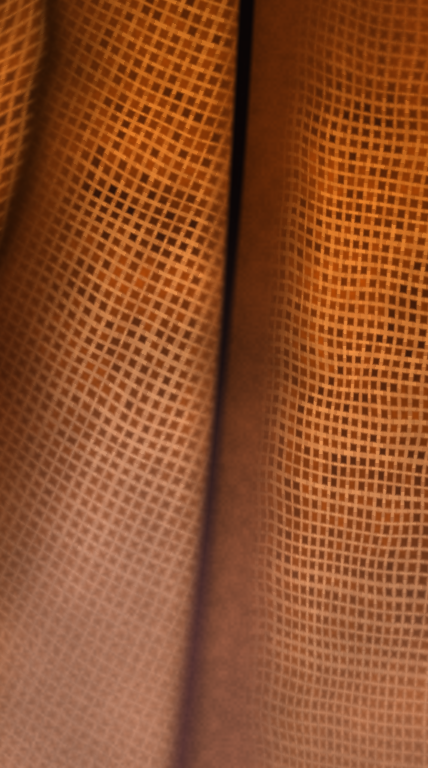
This texture is drawn by a WebGL 2 fragment shader. Its source:

```glsl
#version 300 es
precision highp float;
// Two soft folds of open-weave burlap, lit warm, with a dark crease between them.

#define THREADS 31.0      // threads per canvas width
#define THREAD_HALF 0.20  // half thickness of a thread, in cells
#define WOBBLE 0.013      // how far threads stray
#define GRAIN 0.05        // fibre brightness noise
#define MOTTLE 0.20       // broad brightness noise
#define CREASE_HALF 0.018 // half width of the crease

uniform vec2 u_resolution;
out vec4 outColor;

float hash(vec2 p) {
  vec3 q = fract(vec3(p.xyx) * 0.1031);
  q += dot(q, q.yzx + 33.33);
  return fract((q.x + q.y) * q.z);
}

float noise(vec2 p) {
  vec2 i = floor(p), f = fract(p);
  f = f * f * (3.0 - 2.0 * f);
  return mix(mix(hash(i), hash(i + vec2(1, 0)), f.x),
             mix(hash(i + vec2(0, 1)), hash(i + vec2(1, 1)), f.x), f.y);
}

float bump(float x, float center, float width) {
  float d = (x - center) / width;
  return exp(-d * d);
}

// Open weave in cell space: x = thread cover, y = raised light, z = hole tint
vec3 weave(vec2 g, float blur) {
  vec2 id = floor(g);
  vec2 away = abs(fract(g) - 0.5);
  vec2 vary = vec2(hash(vec2(id.x, 7.0)), hash(vec2(id.y, 19.0)));
  vec2 halfWidth = THREAD_HALF + 0.12 * (vary - 0.5);
  float soft = mix(0.14, 0.30, blur);
  vec2 line = 1.0 - smoothstep(halfWidth - soft, halfWidth + soft, away);
  float over = mix(line.x, line.y, mod(id.x + id.y, 2.0));
  float cover = max(line.x, line.y);
  vec2 shine = line * (0.3 + 0.45 * vary.yx) * vec2(0.8, 1.0);
  float light = max(shine.x, shine.y) + 0.35 * over * (hash(id + 5.0) + 0.3);
  float tint = 0.55 * hash(floor(g + 0.5) + 41.0) + 0.6 * noise(g * 0.22 + 3.0);
  float keep = 1.0 - 0.78 * blur;
  return vec3(mix(0.64, cover, keep), mix(0.42, light, keep), mix(0.6, tint, keep));
}

vec3 clothColor(vec3 w, float pale) {
  vec3 hole = mix(vec3(0.15, 0.06, 0.03), vec3(0.62, 0.25, 0.02), w.z);
  hole = mix(hole, vec3(0.55, 0.33, 0.23), pale * pale * 0.9);
  vec3 shaded = mix(vec3(0.60, 0.26, 0.03), vec3(0.70, 0.48, 0.38), pale);
  vec3 lit = mix(vec3(0.86, 0.47, 0.14), vec3(0.82, 0.63, 0.54), pale);
  return mix(hole, mix(shaded, lit, clamp(w.y, 0.0, 1.0)), w.x);
}

vec3 leftFold(vec2 p, float t, float gap) {
  // Slanted threads: one set sweeps down to the right, one leans along the fold
  vec2 g = vec2(gap - 0.36 * p.y, p.y - 0.80 * p.x + 0.45 * p.x * p.x) * THREADS;
  float blur = smoothstep(0.42, 0.88, t);
  blur = max(blur, 0.8 * (1.0 - smoothstep(0.0, 0.24, p.x)));
  blur = max(blur, 0.9 - 0.9 * smoothstep(0.0, 0.06 + 0.12 * t, gap));
  float pale = smoothstep(0.08, 0.82, t) * (0.6 + 0.4 * smoothstep(0.0, 0.25, p.x + 0.3 * t - 0.1));
  pale *= 1.0 - 0.35 * bump(gap, 0.0, 0.10) * (1.0 - t);
  vec3 col = clothColor(weave(g, blur), pale);

  // Smooth shaded flank at the upper left, then the valley beside the outer roll
  float flank = (1.0 - smoothstep(0.12, 0.40, p.x + 0.40 * t)) * (1.0 - smoothstep(0.25, 0.55, t));
  col = mix(col, vec3(0.36, 0.15, 0.03), 0.88 * flank);
  float valley = 0.115 - 0.10 * t - 0.85 * t * t;
  float roll = 1.0 - smoothstep(-0.02, 0.01, p.x - valley);
  vec2 rollGrid = vec2(p.x + 0.2 * p.y, p.y + 0.5 * p.x) * THREADS;
  col = mix(col, clothColor(weave(rollGrid, 0.4), 0.08), roll);
  col *= 1.0 - 0.45 * bump(p.x, valley + 0.005, 0.035);

  // Left rim turns from the light; its shade is warm brown
  float rim = (1.0 - smoothstep(-0.02, 0.27, p.x)) * bump(t, 0.50, 0.24);
  col *= 1.0 - rim * vec3(0.46, 0.56, 0.66);
  col *= 1.0 - 0.12 * bump(t, 0.0, 0.16);
  return col * mix(vec3(0.78, 0.72, 0.66), vec3(1.0), smoothstep(0.0, 0.08, gap));
}

vec3 rightFold(vec2 p, float t, float gap) {
  // Upright threads lean left as they descend and crowd near the fold's turn
  float side = p.x - (0.735 - 0.20 * t + 0.07 * t * t);
  float across = side - 0.07 * exp(-max(side, -0.1) * 9.0);
  across += 0.10 * p.y * smoothstep(0.0, 0.4, side) - 0.05 * p.y;
  float down = p.y - 0.12 * side + 0.035 * exp(-max(side, 0.0) * 12.0);
  float blur = max(0.85 * smoothstep(0.6, 1.05, t), 0.7 * (1.0 - smoothstep(0.0, 0.24, t)));
  float pale = smoothstep(0.15, 1.0, t) * 0.8;
  vec3 col = clothColor(weave(vec2(across, down * 1.1) * THREADS, blur), pale);
  col *= 1.0 - vec3(0.22, 0.28, 0.30) * (1.0 - smoothstep(0.0, 0.28, t));

  // Out-of-focus flank between the crease and the visible weave
  vec3 flank = mix(vec3(0.35, 0.14, 0.025), vec3(0.53, 0.32, 0.24), smoothstep(0.2, 1.0, t));
  flank *= 0.94 + 0.12 * noise(p * 42.0);
  col = mix(flank, col, smoothstep(-0.06, 0.09, side));
  return col * mix(0.78, 1.0, smoothstep(0.0, 0.08, -gap));
}

void main() {
  vec2 uv = gl_FragCoord.xy / u_resolution;
  float t = 1.0 - uv.y;
  vec2 p = vec2(uv.x, t * u_resolution.y / u_resolution.x);
  float gap = 0.577 - 0.09 * t - 0.065 * t * t - p.x;

  // Stray the threads a little so the grid looks hand woven
  vec2 stray = vec2(noise(p * 9.0), noise(p * 9.0 + 31.0)) - 0.5;
  vec2 q = p + WOBBLE * stray;
  float edge = 0.008 + 0.024 * t * t;
  vec3 col = mix(rightFold(q, t, gap), leftFold(q, t, gap), smoothstep(-edge, edge, gap));

  // Crease: nearly black above, hazy plum below
  vec3 creaseColor = mix(vec3(0.04, 0.02, 0.02), vec3(0.33, 0.19, 0.19), smoothstep(0.2, 1.0, t));
  float halfWidth = CREASE_HALF * (1.0 - 0.35 * bump(t, 0.5, 0.25));
  float crease = 1.0 - smoothstep(halfWidth - edge, halfWidth + edge, abs(gap));
  col = mix(col, creaseColor, crease);
  col *= 1.0 + GRAIN * 2.0 * (noise(p * 140.0) - 0.5) + MOTTLE * (noise(p * 6.0) - 0.5);
  outColor = vec4(clamp(col, 0.0, 1.0), 1.0);
}
```
